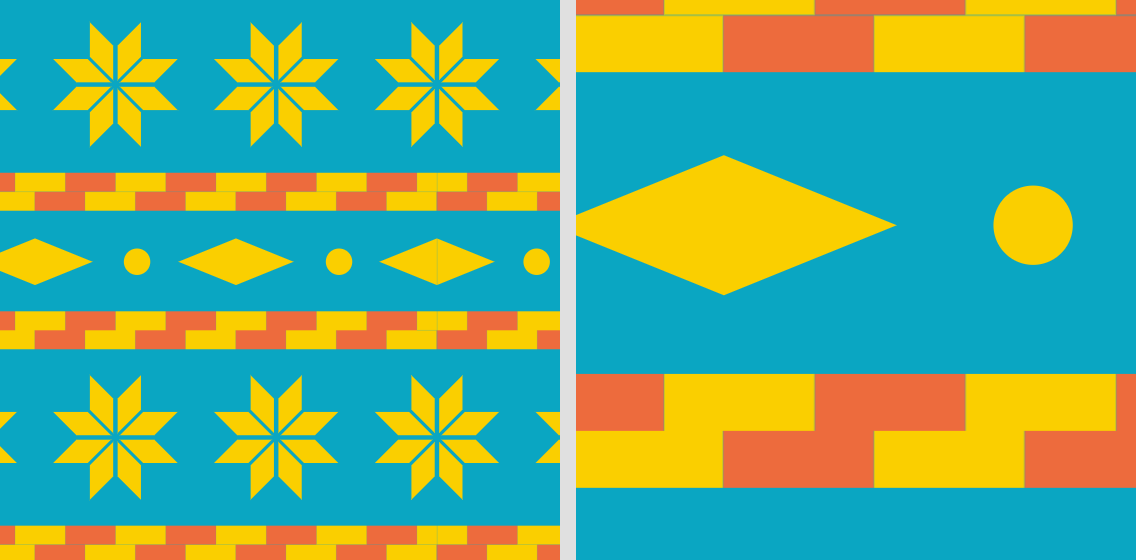
Left: the whole. Right: its middle third, enlarged.
A WebGL 1 fragment shader for this pattern:

```glsl
precision highp float;
// Folk-style border: rows of eight-petal stars, two-row brick bands, and a
// strip of diamonds and dots. Every motif is a folded distance function on a
// repeating axis; faint background hairlines show where flat pieces abut.

uniform vec2 u_resolution;

const vec3 TEAL   = vec3(0.04, 0.65, 0.76);
const vec3 YELLOW = vec3(0.98, 0.81, 0.00);
const vec3 ORANGE = vec3(0.93, 0.42, 0.24);

// Lengths are fractions of the canvas; y runs downward from the top edge.
const float ROW_PERIOD     = 0.6302;
const float BRICK_PERIOD   = 0.17943;
const float STAR_PERIOD    = 1.6 * BRICK_PERIOD;
const float DIAMOND_PERIOD = 2.0 * BRICK_PERIOD;

const vec2  STAR_CENTER    = vec2(0.2061, 0.1510);
const float PETAL_WIDTH    = 0.0456;
const float PETAL_LENGTH   = 0.0655;
const float PETAL_GAP      = 0.0040;

const float UPPER_BAND_Y   = 0.3424;
const float LOWER_BAND_Y   = 0.5898;
const float BAND_HALF      = 0.0339;
const float TOP_BRICK_X    = 0.1614;
const float BOTTOM_BRICK_X = 0.1069;

const vec2  DIAMOND_CENTER = vec2(0.0625, 0.4674);
const vec2  DIAMOND_HALF   = vec2(0.1029, 0.0417);
const float DOT_X          = 0.2428;
const float DOT_RADIUS     = 0.0236;
const float DOT_WOBBLE     = 0.0043;

const float SEAM_X         = 0.7806;
const float HAIR_HALF      = 0.0006;
const float HAIR_OPACITY   = 0.35;

float pixel;  // canvas size of one pixel, used for edge smoothing

float coverage(float d) {
  return clamp(0.5 - d / pixel, 0.0, 1.0);
}

float hairline(float d) {
  return HAIR_OPACITY * coverage(abs(d) - HAIR_HALF);
}

// Signed offset from the nearest repeat centre.
float repeatAxis(float x, float period) {
  return mod(x + 0.5 * period, period) - 0.5 * period;
}

// Fold the eight parallelogram petals into one octant.
float starDistance(vec2 p) {
  p = abs(p);
  if (p.x > p.y) p = p.yx;
  float slant = p.y - p.x;
  float sides = max(PETAL_GAP - p.x, p.x - PETAL_WIDTH);
  float ends = max(PETAL_GAP - slant, slant - PETAL_LENGTH) * 0.7071;
  return max(sides, ends);
}

float diamondDistance(vec2 p, vec2 halfSize) {
  vec2 q = abs(p) / halfSize;
  return (q.x + q.y - 1.0) * halfSize.x * halfSize.y / length(halfSize);
}

// Dots sit slightly off their regular spacing.
float dotDistance(vec2 p) {
  float index = floor((p.x - DOT_X) / DIAMOND_PERIOD + 0.5);
  float center = DOT_X + index * DIAMOND_PERIOD
               + DOT_WOBBLE * sin(0.47 + 1.605 * index);
  return length(p - vec2(center, DIAMOND_CENTER.y)) - DOT_RADIUS;
}

// Two staggered brick rows; rowSeam is the opacity of the line between them.
vec3 brickBand(vec2 p, float rowSeam) {
  float topEdge = abs(repeatAxis(p.x - TOP_BRICK_X, BRICK_PERIOD)) - 0.25 * BRICK_PERIOD;
  float bottomEdge = abs(repeatAxis(p.x - BOTTOM_BRICK_X, BRICK_PERIOD)) - 0.25 * BRICK_PERIOD;
  float topRow = coverage(p.y);
  float orange = mix(coverage(bottomEdge), coverage(topEdge), topRow);
  float joint = 0.6 * mix(hairline(bottomEdge), hairline(topEdge), topRow);
  vec3 color = mix(YELLOW, ORANGE, orange);
  return mix(color, TEAL, max(joint, rowSeam * hairline(p.y)));
}

void main() {
  pixel = 1.0 / u_resolution.y;
  vec2 p = gl_FragCoord.xy / u_resolution;
  p.y = mod(1.0 - p.y, ROW_PERIOD);

  // Yellow motifs
  vec2 star = p - STAR_CENTER;
  star.x = repeatAxis(star.x, STAR_PERIOD);
  vec2 diamond = p - DIAMOND_CENTER;
  diamond.x = repeatAxis(diamond.x, DIAMOND_PERIOD);
  float motif = min(starDistance(star), diamondDistance(diamond, DIAMOND_HALF));
  motif = min(motif, dotDistance(p));
  vec3 color = mix(TEAL, YELLOW, coverage(motif));

  // Brick bands: the lower one shows its row seam only beside the tile join
  float upperY = p.y - UPPER_BAND_Y;
  float lowerY = p.y - LOWER_BAND_Y;
  float nearJoin = step(SEAM_X - 0.2 * BRICK_PERIOD, p.x) * step(p.x, SEAM_X);
  color = mix(color, brickBand(vec2(p.x, upperY), 1.0), coverage(abs(upperY) - BAND_HALF));
  color = mix(color, brickBand(vec2(p.x, lowerY), nearJoin), coverage(abs(lowerY) - BAND_HALF));

  // Vertical tile join, visible only on the coloured pieces
  color = mix(color, TEAL, hairline(p.x - SEAM_X));
  gl_FragColor = vec4(color, 1.0);
}
```
